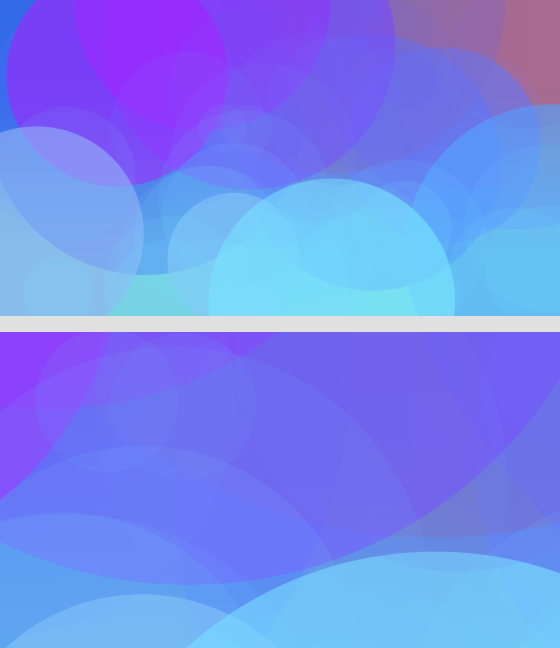
Top: the whole. Bottom: its middle third, enlarged.
Give the GLSL for this background, as a Shadertoy shader.

```glsl
const float PI = 3.14159265;

vec2 hash2(float n) {
    return fract(sin(vec2(n, n + 0.5) * vec2(127.1, 311.7)) * 4375.85);
}

// Lays one translucent disc over the colour below it
vec3 disc(vec3 below, vec2 p, vec2 centre, float radius, vec3 tint, float alpha) {
    float softness = 0.75 / iResolution.y;
    float edge = length(p - centre) - radius;
    return mix(below, tint, alpha * (1.0 - smoothstep(-softness, softness, edge)));
}

// Overlapping discs along an arc; xy is the centre and z the radius
vec3 discArc(vec3 col, vec2 p, int count, vec3 first, vec3 last, vec2 bend,
             vec3 firstTint, vec3 lastTint, float alpha) {
    for (int i = 0; i < count; i++) {
        float t = float(i) / float(count - 1);
        vec3 shape = mix(first, last, t);
        vec2 centre = shape.xy + bend * sin(PI * t);
        col = disc(col, p, centre, shape.z, mix(firstTint, lastTint, t), alpha);
    }
    return col;
}

// Teal floor rising to blue on the left and rose on the right
vec3 backdrop(vec2 p) {
    vec3 teal = vec3(0.47, 0.82, 0.85);
    vec3 blue = vec3(0.20, 0.42, 0.90);
    vec3 rose = vec3(0.85, 0.42, 0.25);
    vec3 upper = mix(blue, rose, smoothstep(0.5, 1.7, p.x));
    return mix(teal, upper, smoothstep(0.15, 0.75, p.y));
}

// Faint bubbles of many sizes, the smallest being the most opaque
vec3 scatterBubbles(vec3 col, vec2 p, float aspect) {
    vec3 aqua = vec3(0.45, 0.85, 1.0);
    vec3 indigo = vec3(0.42, 0.36, 0.95);
    for (int i = 0; i < 32; i++) {
        float id = float(i) + 1.0;
        vec2 centre = hash2(id) * vec2(aspect, 1.0);
        float size = hash2(id + 71.3).x;
        float radius = mix(0.02, 0.30, sqrt(size));
        vec3 tint = mix(aqua, indigo, smoothstep(0.25, 0.8, centre.y));
        col = disc(col, p, centre, radius, tint, mix(0.22, 0.07, sqrt(size)));
    }
    return col;
}

void mainImage(out vec4 fragColor, in vec2 fragCoord) {
    vec2 p = fragCoord / iResolution.y;
    float aspect = iResolution.x / iResolution.y;
    vec3 col = backdrop(p);

    // Deep blue band across the middle
    col = discArc(col, p, 3, vec3(0.46, 0.63, 0.50), vec3(1.40, 0.54, 0.31),
                  vec2(0.25, -0.10), vec3(0.25, 0.42, 0.95), vec3(0.36, 0.50, 1.0), 0.55);

    // Dusky discs hanging from the top
    col = discArc(col, p, 2, vec3(1.05, 1.0, 0.55), vec3(1.63, 0.92, 0.645),
                  vec2(0.0), vec3(0.54, 0.40, 0.66), vec3(0.38, 0.42, 1.0), 0.35);

    // Violet cluster at the upper left
    col = discArc(col, p, 3, vec3(0.79, 0.86, 0.46), vec3(0.37, 0.76, 0.35),
                  vec2(0.06, 0.18), vec3(0.47, 0.27, 1.0), vec3(0.66, 0.12, 1.0), 0.57);

    // Pale discs in the lower corners
    col = discArc(col, p, 2, vec3(0.115, 0.26, 0.34), vec3(1.75, 0.20, 0.47),
                  vec2(0.0), vec3(0.58, 0.70, 0.96), vec3(0.32, 0.66, 1.0), 0.62);

    // Bright aqua discs at the bottom centre
    col = discArc(col, p, 2, vec3(0.74, 0.18, 0.21), vec3(1.05, 0.045, 0.39),
                  vec2(0.0), vec3(0.55, 0.76, 0.96), vec3(0.48, 0.92, 1.0), 0.62);

    col = scatterBubbles(col, p, aspect);
    fragColor = vec4(col, 1.0);
}
```
